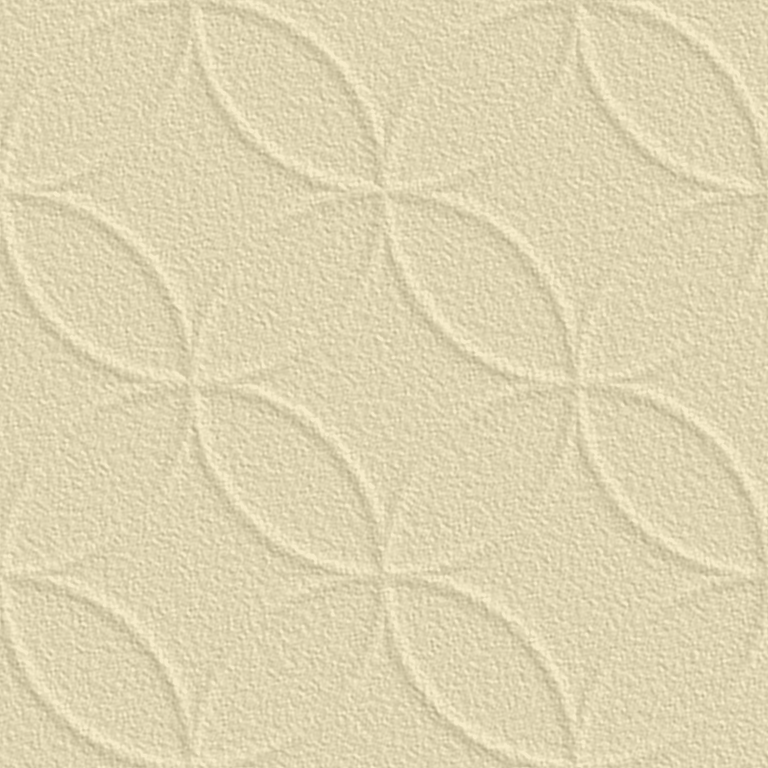
Write a Shadertoy shader that draws this pattern.

```glsl
// Embossed plaster: overlapping circles on a diagonal lattice, raised as thin
// rounded ridges over fine value-noise grain. The height field is sampled on
// both sides of each point along the light, and the slope tints a cream base.

float hash(vec2 p) {
    vec3 q = fract(vec3(p.xyx) * 0.1031);
    q += dot(q, q.yzx + 33.33);
    return fract((q.x + q.y) * q.z);
}

float noise(vec2 p) {
    vec2 i = floor(p), f = fract(p);
    f = f * f * (3.0 - 2.0 * f);
    return mix(mix(hash(i), hash(i + vec2(1, 0)), f.x),
               mix(hash(i + vec2(0, 1)), hash(i + vec2(1, 1)), f.x), f.y);
}

// Distance to the nearest circle; centres sit where the grid indices sum to even
float circleDistance(vec2 p) {
    vec2 q = p * 4.0, cell = floor(q);
    float d = 1.0;
    for (int j = -1; j <= 2; j++) {
        for (int i = -1; i <= 2; i++) {
            vec2 centre = cell + vec2(i, j);
            if (mod(centre.x + centre.y, 2.0) < 0.5)
                d = min(d, abs(length(q - centre) - 1.0));
        }
    }
    return d / 4.0;
}

float surfaceHeight(vec2 p) {
    // Ridges, with slightly uneven edges
    vec2 wobble = vec2(noise(p * 70.0), noise(p * 70.0 + 57.0)) - 0.5;
    float d = circleDistance(p + 0.001 * wobble) / 0.0098;
    float ridge = exp(-d * d);

    // Grain in two layers, turned against each other to hide the grid
    float grain = 0.75 * noise(mat2(0.8, 0.6, -0.6, 0.8) * p * 225.0 + 300.0)
                + 0.45 * noise(mat2(0.96, -0.28, 0.28, 0.96) * p * 310.0 + 700.0);
    return 0.2 * ridge + 0.145 * grain;
}

void mainImage(out vec4 fragColor, in vec2 fragCoord) {
    vec2 p = fragCoord / iResolution.y;

    // Light from the upper right
    vec2 towardLight = vec2(0.00145);
    float relief = surfaceHeight(p - towardLight) - surfaceHeight(p + towardLight);

    // Highlights are held back a little more than shadows
    relief = clamp(relief, -0.16, 0.095);
    fragColor = vec4(vec3(0.873, 0.832, 0.700) + relief, 1.0);
}
```
